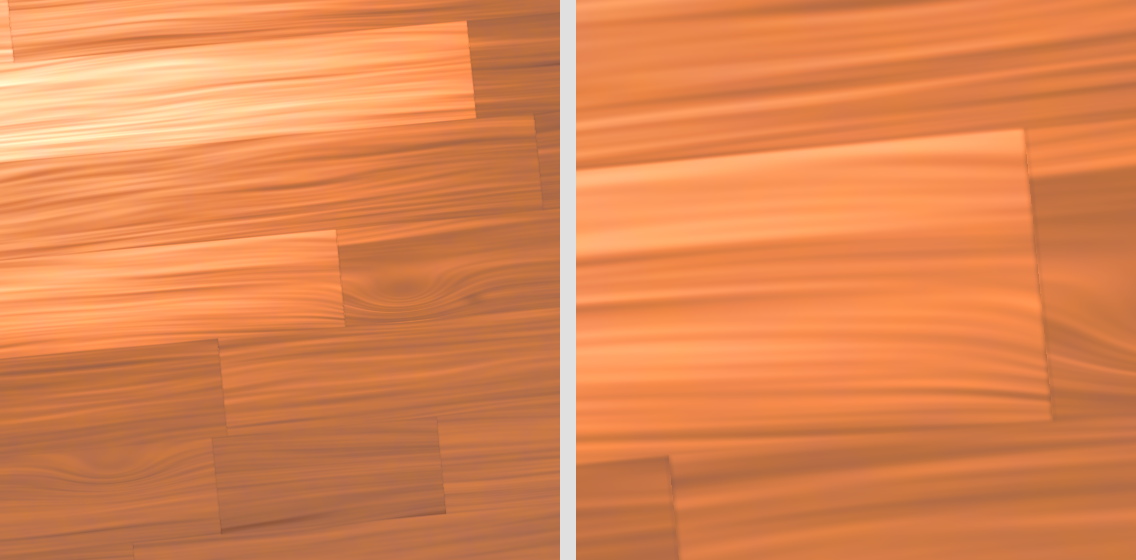
Left: the whole. Right: its middle third, enlarged.
Give the GLSL for this texture, as a Shadertoy shader.

```glsl
// Slightly tilted parquet of orange wood boards, lit by a warm glow from the upper left.

const float SLOPE = 0.093;        // tilt of the rows
const float ROW_HEIGHT = 0.1755;
const float ROW_START = 0.008;
const int ROWS = 7;

// Two end joints per row, from the bottom up; 2.0 lies off the canvas
const vec2 JOINTS[ROWS] = vec2[](
    vec2(0.24, 2.0), vec2(0.40, 0.805), vec2(0.428, 2.0), vec2(0.659, 2.0),
    vec2(1.033, 2.0), vec2(0.93, 2.0), vec2(0.114, 2.0));

// Lightness of the left, middle and right board of each row
const vec3 TONES[ROWS] = vec3[](
    vec3(0.0, 0.06, 0.0), vec3(0.0, -0.08, 0.13), vec3(-0.1, 0.06, 0.0),
    vec3(0.2, -0.04, 0.0), vec3(-0.09, -0.2, 0.0), vec3(0.29, -0.18, 0.0),
    vec3(0.2, 0.02, 0.0));

// Wood colours from shadow to glare
const vec3 WOOD[8] = vec3[](
    vec3(0.52, 0.28, 0.17), vec3(0.69, 0.43, 0.30), vec3(0.77, 0.45, 0.26),
    vec3(0.93, 0.52, 0.29), vec3(0.99, 0.63, 0.40), vec3(1.0, 0.71, 0.51),
    vec3(1.0, 0.82, 0.64), vec3(1.0, 0.91, 0.76));

vec2 hashGradient(vec2 cell) {
    float angle = 6.2832 * fract(sin(dot(cell, vec2(127.1, 311.7))) * 43758.5);
    return vec2(cos(angle), sin(angle));
}

float gradientNoise(vec2 p) {
    vec2 i = floor(p), f = fract(p);
    vec2 s = f * f * f * (f * (f * 6.0 - 15.0) + 10.0);
    vec2 e = vec2(0.0, 1.0);
    float bottom = mix(dot(hashGradient(i), f), dot(hashGradient(i + e.yx), f - e.yx), s.x);
    float top = mix(dot(hashGradient(i + e.xy), f - e.xy), dot(hashGradient(i + 1.0), f - 1.0), s.x);
    return mix(bottom, top, s.y);
}

// Soft elliptical spot, 1 at its centre
float spot(vec2 p, vec2 centre, vec2 radius) {
    vec2 d = (p - centre) / radius;
    return exp(-dot(d, d));
}

vec3 woodColour(float level) {
    level = clamp(level, 0.0, 6.999);
    int i = int(level);
    return mix(WOOD[i], WOOD[i + 1], fract(level));
}

// Darkness of the grain; arch bends the growth rings into pointed ovals
float grain(vec2 p, float seed, float arch) {
    vec2 q = p + vec2(seed * 3.7, seed * 11.3);
    float warp = gradientNoise(q * vec2(0.9, 1.1)) * 1.8
               + gradientNoise(q * vec2(3.5, 3.0)) * 0.35;
    float ring = 0.5 + 0.5 * sin(6.2832 * (q.y * 6.0 + warp + arch));
    float strength = smoothstep(-0.3, 0.4, gradientNoise(q * vec2(2.2, 4.0) + 31.0));
    float broad = gradientNoise(q * vec2(0.9, 4.0) + 57.0);
    float streaks = gradientNoise(vec2(q.x * 2.2, q.y * 14.0 + (warp + arch) * 2.0));
    float fibres = gradientNoise(vec2(q.x * 5.0, q.y * 31.0 + (warp + arch) * 4.0));
    return 0.7 * pow(ring, 6.0) * strength + 0.8 * broad + 0.7 * streaks + 0.55 * fibres - 0.08;
}

// Relative brightness of one row at board position p
float boardShade(float row, vec2 p, float softness) {
    int index = clamp(int(row) + 1, 0, ROWS - 1);
    vec2 joints = JOINTS[index];
    vec3 tones = TONES[index];
    vec2 past = smoothstep(joints - softness, joints + softness, vec2(p.x));
    float tone = mix(mix(tones.x, tones.y, past.x), tones.z, past.y);
    float seed = row * 3.0 + 5.0 + dot(step(joints, vec2(p.x)), vec2(1.0));

    float arch = 2.6 * spot(p, vec2(0.767, 2.24), vec2(0.10, 0.22))
               + 2.0 * spot(p, vec2(0.216, 0.74), vec2(0.11, 0.20));
    vec2 gap = abs(p.x - joints);
    float seam = 1.0 - smoothstep(0.0, 0.0035, min(gap.x, gap.y));
    float knot = spot(p, vec2(0.893, 2.16), vec2(0.018, 0.05));
    return 1.0 + tone - 0.37 * grain(p, seed, arch) - 0.13 * seam - 0.4 * knot;
}

void mainImage(out vec4 fragColor, in vec2 fragCoord) {
    vec2 uv = fragCoord / iResolution.xy;
    float softness = max(0.002, 1.0 / iResolution.y);

    // Board space: x along the boards, y counts rows
    vec2 p = vec2(uv.x + 0.1 * uv.y, (uv.y - SLOPE * uv.x - ROW_START) / ROW_HEIGHT);

    // Blend the two rows that meet at the nearest long seam
    float edge = floor(p.y + 0.5);
    float edgeOffset = (p.y - edge) * ROW_HEIGHT;
    float shade = mix(boardShade(edge - 1.0, p, softness), boardShade(edge, p, softness),
                      smoothstep(-softness, softness, edgeOffset));
    shade -= 0.06 * (1.0 - smoothstep(0.0, 0.004, abs(edgeOffset)));

    // Warm glow, then wood colour
    float light = 1.2 + 3.3 * spot(uv, vec2(0.0, 0.79), vec2(0.85, 0.44));
    vec3 colour = woodColour(light * shade);
    colour *= 1.0 + 0.2 * (shade - 1.0);

    // Faint blotches of warmer and cooler tint
    float blotch = gradientNoise(uv * vec2(22.0, 30.0)) + 0.6 * gradientNoise(uv * 58.0);
    colour += 0.03 * blotch * vec3(0.5, 0.3, -1.0);
    fragColor = vec4(clamp(colour, 0.0, 1.0), 1.0);
}
```
